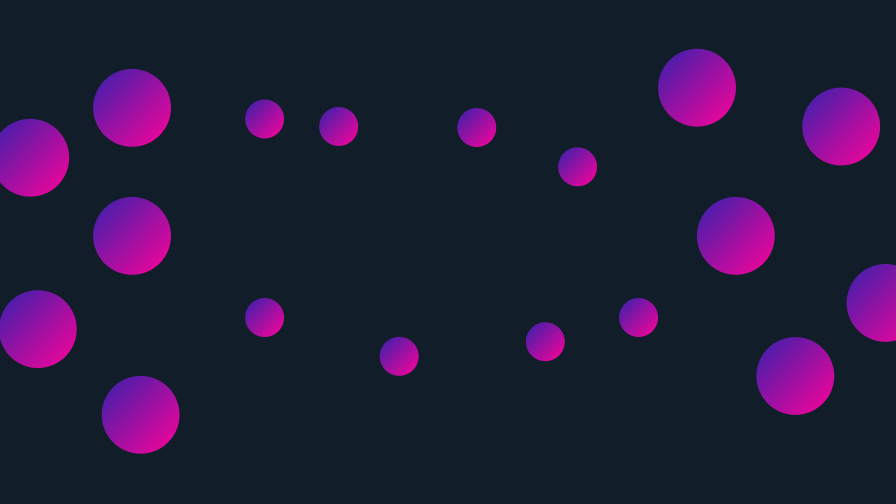
Give the GLSL for this background, as a Shadertoy shader.

```glsl
#define BACKGROUND vec3(0.067, 0.115, 0.158)
#define VIOLET vec3(0.20, 0.13, 0.675)
#define MAGENTA vec3(1.0, 0.005, 0.60)
#define LARGE_RADIUS 0.0772
#define SMALL_RADIUS 0.0386
#define LARGE_COUNT 10
#define BALL_COUNT 18

// Ball centres in units of canvas height, large balls first
const vec2 centres[BALL_COUNT] = vec2[BALL_COUNT](
    vec2(0.060, 0.687), vec2(0.262, 0.786), vec2(0.262, 0.532),
    vec2(0.075, 0.347), vec2(0.279, 0.177), vec2(1.383, 0.826),
    vec2(1.669, 0.749), vec2(1.460, 0.532), vec2(1.757, 0.399),
    vec2(1.578, 0.254),
    vec2(0.525, 0.764), vec2(0.672, 0.749), vec2(0.946, 0.747),
    vec2(1.146, 0.669), vec2(0.525, 0.370), vec2(0.792, 0.293),
    vec2(1.082, 0.322), vec2(1.267, 0.370));

// Diagonal gradient across the square that encloses a ball
vec3 ballColour(vec2 offset, float radius) {
    float t = 0.5 + (offset.x - offset.y) / (4.0 * radius);
    return mix(VIOLET, MAGENTA, clamp(t, 0.0, 1.0));
}

void mainImage(out vec4 fragColor, in vec2 fragCoord) {
    vec2 position = fragCoord / iResolution.y;
    float pixel = 1.0 / iResolution.y;
    vec3 colour = BACKGROUND;

    // Blend each smooth-edged ball over the flat ground
    for (int i = 0; i < BALL_COUNT; i++) {
        float radius = i < LARGE_COUNT ? LARGE_RADIUS : SMALL_RADIUS;
        vec2 offset = position - centres[i];
        float edge = length(offset) - radius;
        float coverage = clamp(0.5 - edge / pixel, 0.0, 1.0);
        colour = mix(colour, ballColour(offset, radius), coverage);
    }

    fragColor = vec4(colour, 1.0);
}
```
